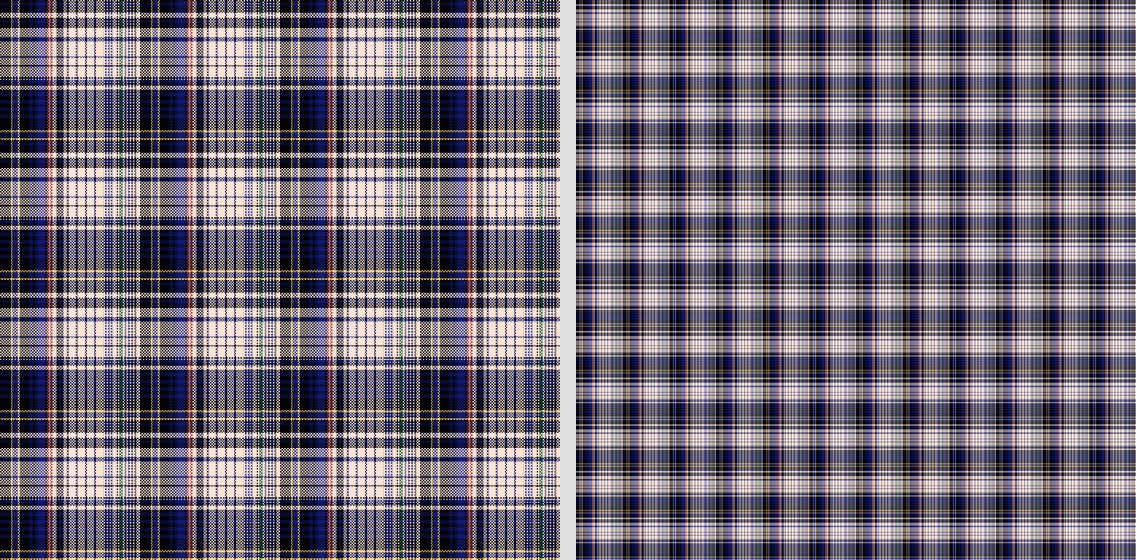
Left: one tile. Right: repeated 3 by 3.
Reproduce this pattern procedurally as a WebGL 2 fragment shader.

```glsl
#version 300 es
precision highp float;

uniform vec2 u_resolution;
out vec4 outColor;

const vec3 BLACK = vec3(0.012, 0.012, 0.03);
const vec3 NAVY = vec3(0.05, 0.08, 0.37);
const vec3 BLUE = vec3(0.09, 0.14, 0.55);
const vec3 CREAM = vec3(0.985, 0.905, 0.845);
const vec3 YELLOW = vec3(1.0, 0.84, 0.36);
const vec3 RED = vec3(0.62, 0.13, 0.18);
const vec3 GREEN = vec3(0.05, 0.33, 0.22);

// Dyes the threads between two positions of the sett.
void band(inout vec3 dye, float t, float from, float to, vec3 color) {
    if (t >= from && t < to) dye = color;
}

// Vertical threads, 192 units per repeat.
vec3 warpColor(float t) {
    vec3 dye = CREAM;
    band(dye, t, 0.0, 64.0, BLACK);
    band(dye, t, 15.0, 17.0, YELLOW);
    band(dye, t, 18.0, 24.0, BLUE);
    band(dye, t, 24.5, 27.0, mix(CREAM, YELLOW, 0.5));
    band(dye, t, 40.0, 52.0, NAVY);
    band(dye, t, 45.0, 48.0, BLACK);
    band(dye, t, 52.0, 62.0, BLUE);
    // red pair and dark guard
    band(dye, t, 64.0, 67.0, RED);
    band(dye, t, 69.0, 72.0, RED);
    band(dye, t, 77.5, 81.0, BLACK);
    band(dye, t, 81.0, 85.0, NAVY);
    band(dye, t, 85.0, 87.0, BLACK);
    // fine checks on the pale ground
    for (int i = 0; i < 4; i++) {
        float line = 91.5 + 12.5 * float(i);
        band(dye, t, line, line + 2.7, NAVY);
    }
    // dense blue ribbing
    if (t > 142.0 && t < 156.0 && mod(t, 4.0) < 2.4) dye = BLUE;
    band(dye, t, 160.0, 162.0, NAVY);
    band(dye, t, 163.5, 168.5, GREEN);
    for (int i = 0; i < 4; i++) {
        float line = 171.0 + 4.5 * float(i);
        band(dye, t, line, line + 2.3, i == 3 ? BLACK : NAVY);
    }
    return dye;
}

// Horizontal threads, measured downwards.
vec3 weftColor(float t) {
    vec3 dye = CREAM;
    band(dye, t, 0.0, 17.5, BLACK);
    band(dye, t, 4.0, 7.0, NAVY);
    band(dye, t, 24.5, 38.5, BLACK);
    band(dye, t, 28.0, 31.0, NAVY);
    band(dye, t, 51.0, 57.0, NAVY);
    band(dye, t, 77.0, 79.3, NAVY);
    band(dye, t, 89.0, 91.3, BLACK);
    band(dye, t, 106.0, 108.0, BLACK);
    band(dye, t, 109.5, 114.0, NAVY);
    band(dye, t, 114.0, 117.5, BLACK);
    // dark field with navy ribs
    band(dye, t, 123.0, 192.0, BLACK);
    for (int i = 0; i < 4; i++) {
        float rib = 127.0 + 10.0 * float(i);
        band(dye, t, rib, rib + 5.0, NAVY);
    }
    // yellow pair
    band(dye, t, 178.5, 181.2, YELLOW);
    band(dye, t, 182.0, 188.5, NAVY);
    band(dye, t, 189.3, 192.0, YELLOW);
    return dye;
}

// Plain weave: warp and weft surface alternately.
vec3 cloth(vec2 uv) {
    vec2 sett = 192.0 * fract(4.0 * vec2(uv.x, 1.0 - uv.y));
    vec2 thread = floor(sett / 2.0);
    float warpOnTop = mod(thread.x + thread.y, 2.0);
    vec3 color = mix(weftColor(sett.y), warpColor(sett.x), warpOnTop);
    // rounded yarn shading
    vec2 across = 2.0 * fract(sett / 2.0) - 1.0;
    float curve = mix(across.y, across.x, warpOnTop);
    return color * (1.01 - 0.06 * curve * curve);
}

void main() {
    // area average over each pixel
    vec3 sum = vec3(0.0);
    for (int y = 0; y < 4; y++) {
        for (int x = 0; x < 4; x++) {
            vec2 offset = (vec2(x, y) + 0.5) / 4.0 - 0.5;
            sum += cloth((gl_FragCoord.xy + offset) / u_resolution);
        }
    }
    outColor = vec4(sum / 16.0, 1.0);
}
```
